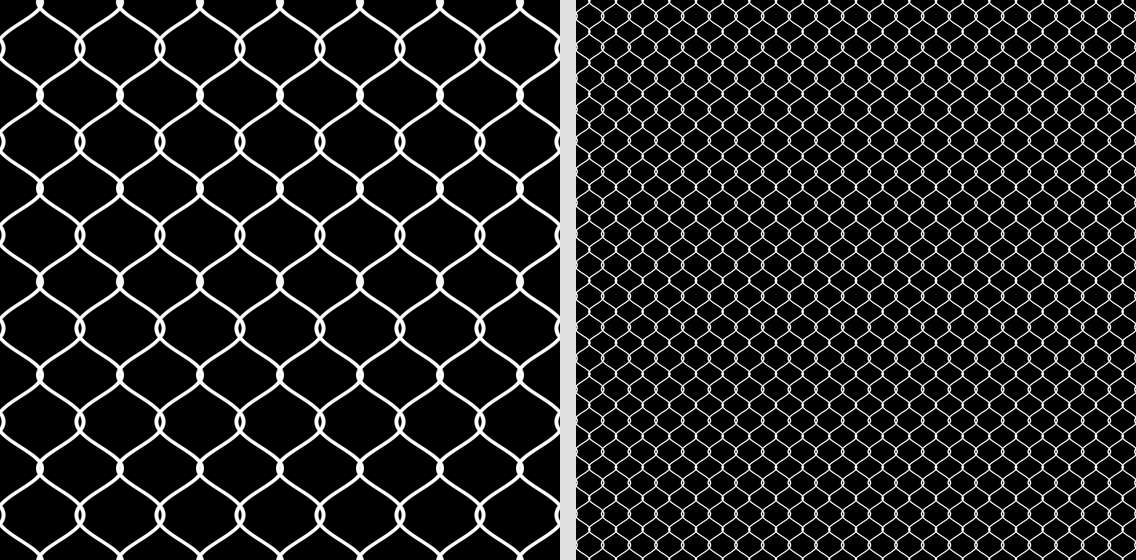
Left: one tile. Right: repeated 3 by 3.
This pattern is drawn by a WebGL 1 fragment shader. Its source:

```glsl
precision highp float;
// Chain-link fence: white wires on black, hooked together in open loops and tight knots.
// Each wire is a leaning cosine wave in y; mirrored copies overlap to form the links,
// and the distance to the nearest wire is turned into smooth coverage.

#define COLUMNS 7.0           // links across
#define ROWS 6.0              // links down
#define LOOP_HEIGHT 0.482     // height of the open loops, in rows
#define LOOP_OVERSHOOT 0.0064 // how far a wire swings past the loop axis
#define KNOT_OVERSHOOT 0.0036 // how far a wire swings past the knot axis
#define LEAN 0.08             // pushes the bend of the wire towards the knots
#define WIRE_WIDTH 0.0062     // wire width on the slopes
#define BEND_WIDTH 0.0071     // wire width at loops and knots
#define WIRE_COLOR vec3(0.995)
#define GAP_COLOR vec3(0.0)

uniform vec2 u_resolution;

const float TAU = 6.2831853;

// Signed gap between the wire edge and a point: negative inside the wire.
float fenceDistance(vec2 uv) {
  float period = 1.0 / COLUMNS;

  // Fold x around the loop axis: 0 on a loop, period / 2 on a knot.
  float x = abs(fract(uv.x * COLUMNS + 0.5) - 0.5) * period;

  // Sideways position of the wire and its slope at this height.
  float angle = TAU * (uv.y * ROWS - LOOP_HEIGHT);
  float phase = angle - LEAN * sin(angle);
  float swing = 0.5 * (0.5 * period + LOOP_OVERSHOOT + KNOT_OVERSHOOT);
  float wire = swing - LOOP_OVERSHOOT - swing * cos(phase);
  float slope = swing * sin(phase) * (1.0 - LEAN * cos(angle)) * TAU * ROWS;

  // The wire, its mirror across the loop, and its mirror across the knot.
  float gap = min(abs(x - wire), abs(x + wire));
  gap = min(gap, abs(x + wire - period));

  // Wires look slightly heavier where they bend.
  float bend = pow(abs(cos(angle)), 4.0);
  float width = mix(WIRE_WIDTH, BEND_WIDTH, bend);
  return gap / sqrt(1.0 + slope * slope) - 0.5 * width;
}

void main() {
  vec2 uv = gl_FragCoord.xy / u_resolution;
  float pixel = 1.0 / min(u_resolution.x, u_resolution.y);
  float coverage = 1.0 - smoothstep(-0.75 * pixel, 0.75 * pixel, fenceDistance(uv));
  gl_FragColor = vec4(mix(GAP_COLOR, WIRE_COLOR, coverage), 1.0);
}
```
